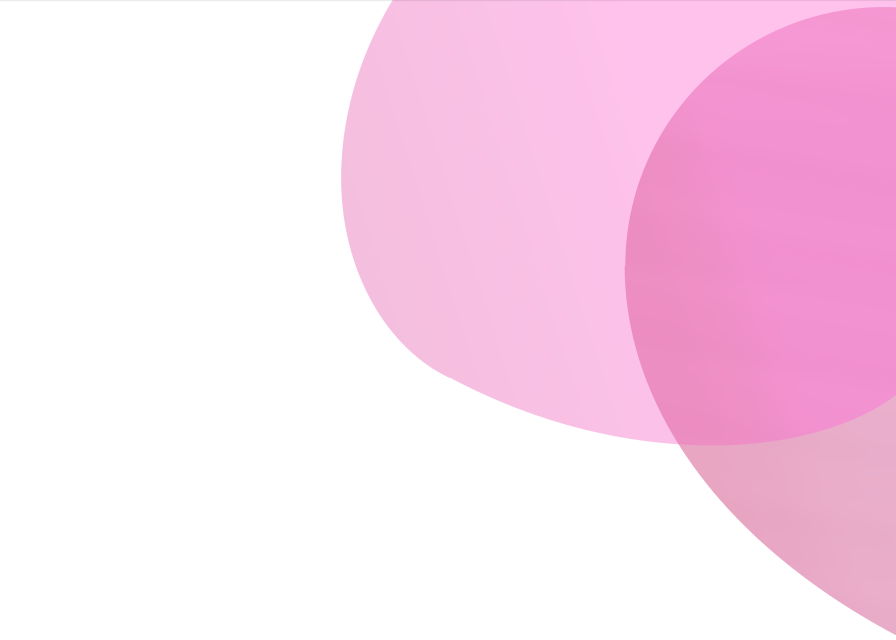
Give the GLSL for this background, as a Shadertoy shader.

```glsl
// Lengths are in canvas heights; arcs are vec4(centre, radii)
const vec4 LOBE_UPPER_LEFT  = vec4(1.590, 0.721, 1.057, 0.729);
const vec4 LOBE_LOWER_LEFT  = vec4(0.792, 0.721, 0.259, 0.332);
const vec4 LOBE_BOTTOM      = vec4(1.115, 2.126, 1.226, 1.822);
const vec4 LOBE_LOWER_RIGHT = vec4(1.115, 0.486, 0.346, 0.182);
const vec4 DISC_UPPER = vec4(1.381, 0.585, 0.404, 0.404);
const vec4 DISC_LOWER = vec4(2.155, 0.585, 1.179, 0.752);
const float LOBE_JOIN_X = 0.703;

const vec3 PAPER        = vec3(1.0);
const vec3 LOBE_DULL    = vec3(0.958, 0.748, 0.872);
const vec3 LOBE_BRIGHT  = vec3(1.000, 0.761, 0.926);
const vec3 DISC_DULL    = vec3(0.908, 0.648, 0.762);
const vec3 DISC_BRIGHT  = vec3(0.914, 0.682, 0.796);
const vec3 CROSS_DULL   = vec3(0.928, 0.555, 0.762);
const vec3 CROSS_BRIGHT = vec3(0.950, 0.569, 0.815);
const vec3 CROSS_TOP    = vec3(0.960, 0.596, 0.825);

const vec2 GRADIENT_DIR = vec2(0.95, 0.30);
const float BAND_STRENGTH = 0.003;
const float RULE_HEIGHT = 0.0018;
const float RULE_SHADE = 0.92;

// First-order signed distance to an ellipse
float ellipse(vec2 q, vec2 r) {
    float f = length(q / r);
    return (f - 1.0) * f / max(length(q / (r * r)), 1e-4);
}

float arc(vec2 p, vec4 e) {
    return ellipse(p - e.xy, e.zw);
}

// Rounded lobe assembled from four arcs
float lobe(vec2 p) {
    if (p.x < LOBE_JOIN_X)
        return arc(p, p.y > LOBE_LOWER_LEFT.y ? LOBE_UPPER_LEFT : LOBE_LOWER_LEFT);
    if (p.x < LOBE_BOTTOM.x)
        return arc(p, LOBE_BOTTOM);
    return arc(vec2(p.x, min(p.y, LOBE_LOWER_RIGHT.y)), LOBE_LOWER_RIGHT);
}

// Circular top above a long, sweeping lower edge
float disc(vec2 p) {
    return arc(p, p.y > DISC_UPPER.y ? DISC_UPPER : DISC_LOWER);
}

float coverage(float d) {
    return clamp(0.5 - d * iResolution.y, 0.0, 1.0);
}

float ramp(vec2 p, vec2 start, float span) {
    return smoothstep(0.0, 1.0, dot(p - start, GRADIENT_DIR) / span);
}

// Faint, slightly sloping streaks
float bands(vec2 p) {
    float s = p.y + 0.16 * p.x;
    return sin(s * 46.0) + 0.5 * sin(s * 103.0 + 2.0 * p.x);
}

void mainImage(out vec4 fragColor, in vec2 fragCoord) {
    vec2 p = fragCoord / iResolution.y;
    float lobeMask = coverage(lobe(p));
    float discMask = coverage(disc(p));

    // Fill gradients
    float lobeRamp = clamp(dot(p - vec2(0.54, 0.72), GRADIENT_DIR) / 0.5, 0.0, 1.0);
    vec3 lobeColor = mix(LOBE_DULL, LOBE_BRIGHT, lobeRamp);
    vec3 discColor = mix(DISC_DULL, DISC_BRIGHT, ramp(p, vec2(1.09, 0.24), 0.30));
    vec3 crossColor = mix(CROSS_DULL, CROSS_BRIGHT, ramp(p, vec2(0.99, 0.64), 0.22));
    crossColor = mix(crossColor, CROSS_TOP, smoothstep(0.75, 1.0, p.y));

    // Layers
    vec3 color = mix(PAPER, lobeColor, lobeMask);
    vec3 front = mix(discColor, crossColor, lobeMask) + BAND_STRENGTH * bands(p);
    color = mix(color, front, discMask);

    // Hairline along the top
    color *= mix(1.0, RULE_SHADE, coverage(1.0 - RULE_HEIGHT - p.y));
    fragColor = vec4(color, 1.0);
}
```
